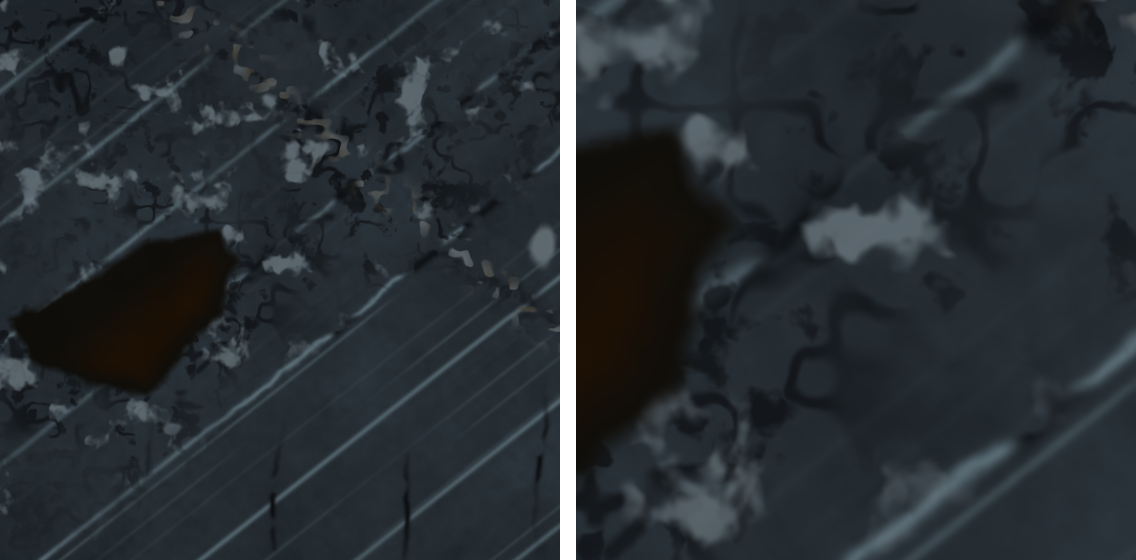
Left: the whole. Right: its middle third, enlarged.
A Shadertoy shader for this texture:

```glsl
const vec3 BASE_DARK   = vec3(0.118, 0.145, 0.165);
const vec3 BASE_LIGHT  = vec3(0.170, 0.203, 0.232);
const vec3 LAMELLA     = vec3(0.345, 0.415, 0.450);
const vec3 PIT         = vec3(0.050, 0.058, 0.068);
const vec3 GRAIN_RIM   = vec3(0.060, 0.054, 0.040);
const vec3 GRAIN_CORE  = vec3(0.110, 0.062, 0.018);
const vec3 PALE        = vec3(0.430, 0.480, 0.510);
const vec3 RUST        = vec3(0.270, 0.240, 0.190);
const vec2 ALONG       = vec2(0.786, 0.618);  // lamella direction
const float SPACING    = 0.174;               // between strong lamellae
const float FIRST      = 0.130;
const float LINE_WIDTH = 0.0050;
const float FINE_STEP  = 0.040;
const float FINE_WIDTH = 0.0036;
const float CRACK_STEP = 0.235;

float hash(vec2 p) {
    return fract(sin(dot(p, vec2(127.1, 311.7))) * 43758.5);
}

float noise(vec2 p) {
    vec2 i = floor(p), f = fract(p);
    f = f * f * (3.0 - 2.0 * f);
    return mix(mix(hash(i), hash(i + vec2(1, 0)), f.x),
               mix(hash(i + vec2(0, 1)), hash(i + vec2(1, 1)), f.x), f.y);
}

float fbm(vec2 p) {
    float sum = 0.0, amp = 0.5;
    for (int i = 0; i < 4; i++) {
        sum += amp * noise(p);
        p = mat2(1.6, 1.2, -1.2, 1.6) * p + 7.3;
        amp *= 0.5;
    }
    return sum / 0.9375;
}

float bell(float d, float width) {
    return exp(-d * d / (width * width));
}

// Signed distance to the angular opaque grain
float grainDistance(vec2 p) {
    const int N = 10;
    vec2 v[N] = vec2[N](vec2(0.02, 0.43), vec2(0.14, 0.49), vec2(0.26, 0.57),
        vec2(0.39, 0.585), vec2(0.42, 0.53), vec2(0.39, 0.435), vec2(0.32, 0.36),
        vec2(0.265, 0.29), vec2(0.18, 0.31), vec2(0.05, 0.36));
    float d = 1e3, side = 1.0;
    for (int i = 0, j = N - 1; i < N; j = i, i++) {
        vec2 e = v[j] - v[i], w = p - v[i];
        d = min(d, length(w - e * clamp(dot(w, e) / dot(e, e), 0.0, 1.0)));
        bvec3 c = bvec3(p.y >= v[i].y, p.y < v[j].y, e.x * w.y > e.y * w.x);
        if (all(c) || all(not(c))) side = -side;
    }
    return side * d;
}

void mainImage(out vec4 fragColor, in vec2 fragCoord) {
    vec2 p = fragCoord / iResolution.y;
    float u = dot(p, ALONG);
    float v = dot(p, vec2(-ALONG.y, ALONG.x));
    vec2 warped = p + 0.02 * (vec2(fbm(p * 22.0), fbm(p * 22.0 + 40.0)) - 0.5);

    // Fracture zone across the lamellae, and the worn areas around it
    float fracture = u - 0.94 + 0.2 * (v - 0.16) + 0.05 * (fbm(p * 9.0) - 0.5);
    float zone = bell(fracture, 0.032);
    float upper = smoothstep(-0.12, 0.06, v);
    float band = smoothstep(-0.14, -0.08, v) * (1.0 - smoothstep(0.17, 0.23, v));
    float damage = clamp(band * smoothstep(0.38, 0.52, u) + zone + 0.25 * upper, 0.0, 1.0);

    // Ground with soft blotches and faint streaks
    float tone = 0.5 + 1.2 * (fbm(p * 6.0) - 0.5) + 0.55 * (fbm(p * 60.0) - 0.5);
    tone += 0.3 * (noise(vec2(u * 2.0, v * 45.0)) - 0.5) - 0.4 * smoothstep(0.3, 0.75, v);
    vec3 col = mix(BASE_DARK, BASE_LIGHT, clamp(tone, 0.0, 1.0));

    // Fine lamellae, clearer on the lower right
    float cell = floor(v / FINE_STEP);
    float offset = (0.3 + 0.4 * hash(vec2(cell, 3.0))) * FINE_STEP;
    float fine = bell(v - cell * FINE_STEP - offset, FINE_WIDTH);
    fine *= pow(hash(vec2(cell, 8.0)), 1.5) * smoothstep(0.25, 0.6, noise(vec2(u * 3.0, cell * 5.3)));
    col = mix(col, LAMELLA, fine * mix(0.65, 0.16, upper) * (1.0 - 0.8 * zone));

    // Strong lamellae, broken where worn
    float id = floor((v - FIRST) / SPACING + 0.5);
    float shift = 0.012 * (hash(vec2(id, 21.0)) - 0.5);
    float d = v - FIRST - id * SPACING - shift + 0.014 * damage * (fbm(p * 20.0) - 0.5);
    float intact = mix(1.0, smoothstep(0.46, 0.68, noise(vec2(u * 19.0, id * 7.7))), damage);
    float glow = mix(0.5, 1.0, noise(vec2(u * 4.0, id * 3.1)));
    float seam = bell(d, 0.008) * damage * (1.0 - intact) * smoothstep(0.3, 0.55, noise(p * 48.0));
    col = mix(col, PIT, 0.85 * seam);
    col = mix(col, LAMELLA, bell(d, LINE_WIDTH) * intact * glow);

    // Branching dark pits
    float patches = smoothstep(0.38, 0.66, fbm(p * 7.0 + 13.0));
    float density = upper * (0.2 + 0.65 * patches) + 0.5 * zone + 0.35 * smoothstep(0.45, 0.75, v);
    float vein = 1.0 - smoothstep(0.03, 0.16, abs(noise(warped * 34.0) - 0.5));
    vein *= smoothstep(0.42, 0.62, noise(warped * 27.0 + 5.0));
    float blob = smoothstep(0.58, 0.72, fbm(warped * 38.0 + 31.0));
    col = mix(col, PIT, 0.85 * clamp(density, 0.0, 1.0) * max(vein, blob));

    // Steep hairline cracks below
    float column = floor((p.x - 0.14) / CRACK_STEP);
    float bend = 0.03 * (fbm(vec2(p.y * 12.0, column)) - 0.5) - 0.07 * (p.y - 0.15);
    float crack = bell(p.x - 0.26 - column * CRACK_STEP + bend, 0.0055);
    crack *= bell(p.y - 0.08 - 0.16 * hash(vec2(column, 5.0)), 0.09);
    col = mix(col, PIT, crack * (1.0 - upper) * smoothstep(0.25, 0.55, noise(p * vec2(20.0, 30.0))));

    // Pale and rusty flecks
    float fleck = smoothstep(0.62, 0.82, noise(warped * vec2(62.0, 70.0) + 9.0));
    col = mix(col, mix(RUST, PALE, noise(p * 40.0)), 0.8 * fleck * zone);
    float shard = smoothstep(0.66, 0.80, fbm(warped * 19.0 + 77.0)) * upper;
    col = mix(col, PALE, 0.75 * shard);
    float chip = length((warped - vec2(0.972, 0.56)) / vec2(0.027, 0.042));
    col = mix(col, 0.85 * PALE, 1.0 - smoothstep(0.65, 1.15, chip));

    // Opaque grain with a brown core and a ragged edge
    float grain = grainDistance(p) + 0.022 * (fbm(p * 26.0) - 0.5);
    float core = smoothstep(0.0, 0.05, -grain) * (1.0 - smoothstep(0.15, 0.25, v));
    vec3 body = mix(GRAIN_RIM, GRAIN_CORE, core) * (0.9 + 0.2 * fbm(p * 14.0));
    col = mix(col, body, 1.0 - smoothstep(-0.009, 0.010, grain));

    fragColor = vec4(col, 1.0);
}
```
